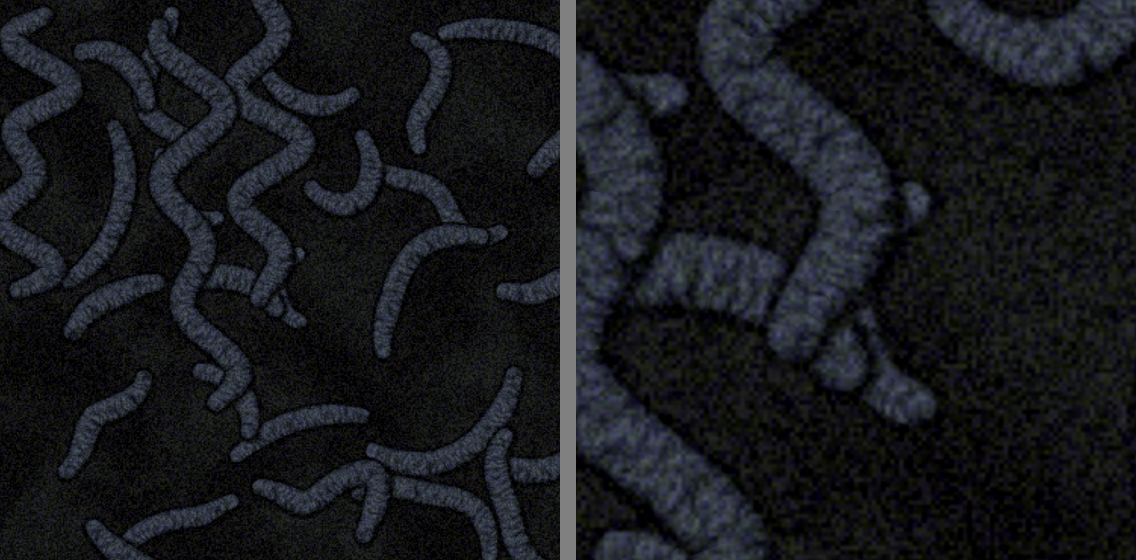
Left: the whole. Right: its middle third, enlarged.
Give the GLSL for this pattern, as a WebGL 1 fragment shader.

```glsl
precision highp float;
// Dark, rod-like worms lying on a murky, blotched ground under coarse grain.
// Each worm is walked step by step along a winding heading; its nearest capsule
// gives distance, normal and body coordinates for rounded, wrinkled shading.

uniform vec2 u_resolution;

const float TAU = 6.28318;
const int LONG_WORMS = 3;        // one per column, hanging from the top
const int ALL_WORMS = 28;        // the rest are shorter, on a jittered 5 x 5 grid
const int MAX_STEPS = 56;
const float STEP = 0.017;        // walk step in canvas units
const float RADIUS = 0.0235;
const float SOFT = 0.003;        // half width of smoothed edges
const float OUTLINE = 0.009;     // dark contact rim around a worm
const float GRAIN_SCALE = 370.0;
const float GRAIN_AMOUNT = 0.125;
const float TINT_AMOUNT = 0.085; // grain drift between green and blue
const vec2 WRINKLE_SCALE = vec2(125.0, 48.0);  // along, across the body
const vec2 LIGHT = vec2(-0.6, 0.8);
const vec3 VOID_COLOR = vec3(0.034, 0.030, 0.034);
const vec3 MURK_COLOR = vec3(0.084, 0.092, 0.090);
const vec3 EDGE_COLOR = vec3(0.050, 0.056, 0.078);
const vec3 BODY_COLOR = vec3(0.168, 0.188, 0.228);

vec2 hash2(vec2 p) {
  vec3 q = fract(p.xyx * vec3(0.1031, 0.1030, 0.0973));
  q += dot(q, q.yzx + 33.33);
  return fract((q.xx + q.yz) * q.zy);
}

// Two independent channels of smooth noise, each from -0.5 to 0.5.
vec2 softNoise(vec2 p) {
  vec2 i = floor(p), f = p - i;
  vec2 u = f * f * (3.0 - 2.0 * f), e = vec2(1.0, 0.0);
  vec2 low = mix(hash2(i), hash2(i + e.xy), u.x);
  vec2 high = mix(hash2(i + e.yx), hash2(i + e.xx), u.x);
  return mix(low, high, u.y) - 0.5;
}

// Cellular noise: distance to the nearest scattered point.
float cellular(vec2 p) {
  vec2 cell = floor(p), f = p - cell;
  float nearest = 4.0;
  for (int y = -1; y <= 1; y++) {
    for (int x = -1; x <= 1; x++) {
      vec2 o = vec2(float(x), float(y));
      vec2 r = o + hash2(cell + o + 200.0) - f;
      nearest = min(nearest, dot(r, r));
    }
  }
  return sqrt(nearest);
}

// Warped, layered sines: soft blotches from 0 to 1.
float blotches(vec2 p) {
  float sum = 0.0, amp = 0.5;
  p *= 13.0;
  for (int i = 0; i < 4; i++) {
    p += 0.7 * sin(p.yx * 1.1 + vec2(1.3, 4.1));
    sum += amp * sin(p.x) * sin(p.y + 0.8);
    p = mat2(0.8, 0.6, -0.6, 0.8) * p * 1.6 + 2.7;
    amp *= 0.6;
  }
  return smoothstep(-0.6, 0.75, sum);
}

vec3 drawWorm(vec3 col, vec2 p, float id) {
  vec2 a = hash2(vec2(id, 17.0)), b = hash2(vec2(id, 43.0)), c = hash2(vec2(id, 71.0));

  // Placement, size and bending of this worm
  float k = id - float(LONG_WORMS);
  vec2 pos = vec2(0.06 + 0.2 * id + 0.05 * (a.x - 0.5), 1.04 - 0.1 * a.y);
  float len = mix(0.75, 0.94, b.x), base = -0.25 * TAU + 0.2 * (b.y - 0.5);
  float swing = mix(0.95, 1.25, c.x), curl = 0.0, girth = RADIUS;
  if (k >= 0.0) {
    pos = vec2(0.17 + 0.2 * mod(k, 5.0), 0.06 + 0.2 * floor(k / 5.0)) + 0.1 * (a - 0.5);
    len = mix(0.14, 0.40, b.x) * mix(0.75, 1.3, pos.x);
    base = -0.25 * TAU + (b.y - 0.5) * mix(1.2, 4.5, pos.x);
    swing = c.x;
    curl = (c.y > 0.5 ? 1.0 : -1.0) * mix(0.6, 2.8, a.y) / len;
    girth = RADIUS * mix(0.78, 1.0, a.x);
    pos -= 0.42 * len * vec2(cos(base), sin(base));
  }
  if (distance(p, pos) > len + 0.06) return col;
  float wave = TAU / mix(0.22, 0.32, c.y);

  // Walk the spine and keep the nearest capsule
  float d = 1.0, along = 0.0, side = 0.0;
  vec2 normal = vec2(0.0);
  for (int i = 0; i < MAX_STEPS; i++) {
    float s = float(i) * STEP;
    if (s >= len) break;
    float bend = sin(wave * s + TAU * a.y) + 0.6 * sin(0.57 * wave * s + TAU * c.x);
    float angle = base + swing * bend / sqrt(bend * bend + 0.4) + curl * (s - 0.5 * len);
    vec2 dir = vec2(cos(angle), sin(angle));
    vec2 rel = p - pos;
    float h = clamp(dot(rel, dir), 0.0, min(STEP, len - s));
    vec2 off = rel - h * dir;
    float tip = min(s + h, len - s - h);
    float r = girth * mix(0.72, 1.0, smoothstep(0.0, 0.07, tip));
    float dist = length(off) - r;
    if (dist < d) {
      d = dist;
      normal = off / r;
      along = s + h;
      side = dir.x * rel.y - dir.y * rel.x;
    }
    pos += STEP * dir;
  }
  if (d > 0.06) return col;

  // Faint raised halo, then the dark rim, heavier away from the light
  float lit = dot(normal, LIGHT);
  col += 0.010 * smoothstep(0.035, 0.010, d);
  col *= mix(0.12, 1.0, smoothstep(0.0, OUTLINE * (lit > 0.0 ? 0.8 : 1.3), d));
  if (d > SOFT) return col;

  // Rounded body with crosswise wrinkles, strongest on the shaded flank
  float roundness = sqrt(max(0.0, 1.0 - dot(normal, normal)));
  vec2 skin = vec2(along + 0.002 * sin(side * 190.0 + along * 60.0), side);
  float wrinkle = 0.5 - cellular(skin * WRINKLE_SCALE + 13.0 * id + 50.0);
  vec3 body = mix(EDGE_COLOR, BODY_COLOR, smoothstep(0.05, 0.95, roundness));
  body *= 1.0 + 0.25 * lit + wrinkle * mix(1.3, 0.75, smoothstep(-0.6, 0.5, lit));
  return mix(body, col, smoothstep(-SOFT, SOFT, d));
}

void main() {
  vec2 p = gl_FragCoord.xy / u_resolution.y;
  vec3 col = mix(VOID_COLOR, MURK_COLOR, blotches(p));
  for (int i = 0; i < ALL_WORMS; i++) col = drawWorm(col, p, float(ALL_WORMS - 1 - i));

  // Grain in brightness, and a weaker one in tint
  vec2 grain = softNoise(p * GRAIN_SCALE) + 0.4 * softNoise(p.yx * GRAIN_SCALE * 0.61 + 9.0);
  col += GRAIN_AMOUNT * grain.x + TINT_AMOUNT * grain.y * vec3(-0.1, -0.5, 1.0);
  gl_FragColor = vec4(max(col, 0.0), 1.0);
}
```
